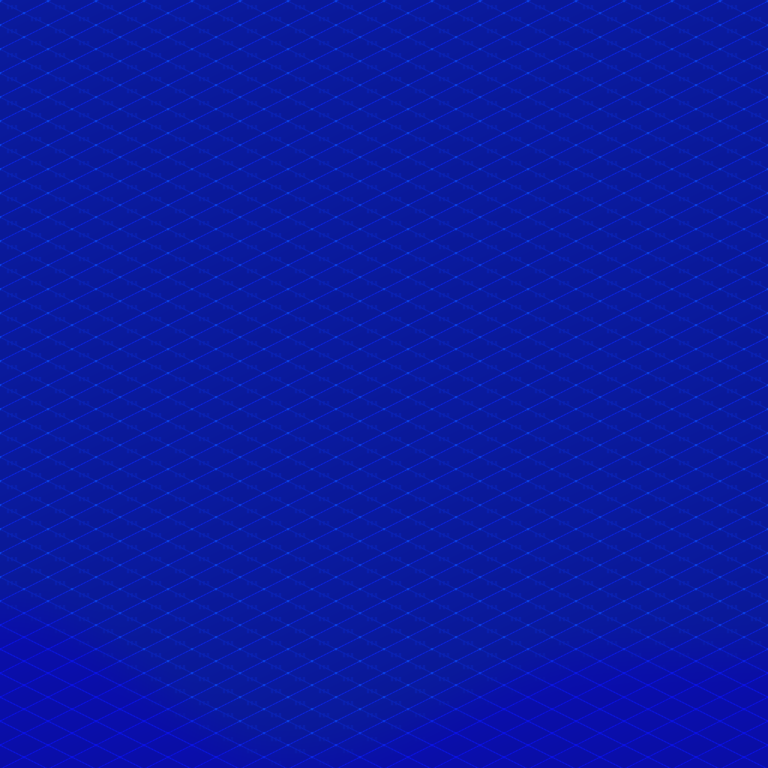
This pattern is drawn by a Shadertoy shader. Its source:

```glsl
const vec2 REPEATS = vec2(16.0, 32.0);   // diamonds across and down
const float TOP_OFFSET = 0.00146;        // first crossing below the top edge
const float BRIGHT_HALF = 0.0007;        // half width of the rising lines
const float FAINT_HALF = 0.0008;         // half width of the falling lines
const float NODE_RADIUS = 0.0016;
const float NODE_GLOW = 0.12;            // reach of a crossing along its line
const vec2 MARK_HALF = vec2(0.0078, 0.0028);
const float MARK_PITCH = 0.0052;         // spacing of the dots in a mark
const float DASHES = 16.0;               // dashes across one diamond
const float DASH_DEPTH = 0.18;
const float CELL_VARIATION = 0.02;

const vec3 BASE = vec3(0.04, 0.10, 0.607);
const vec3 FAINT = vec3(0.04, 0.135, 0.71);
const vec3 BRIGHT = vec3(0.04, 0.135, 0.89);
const vec3 NODE = vec3(0.04, 0.27, 0.92);
const vec3 LOW_BASE = vec3(0.04, 0.055, 0.66);
const vec3 LOW_LINE = vec3(0.04, 0.065, 0.91);

float hash(vec2 p) {
    return fract(sin(dot(p, vec2(127.1, 311.7))) * 43758.5453);
}

// Coverage of a shape with signed distance d, over one pixel
float cover(float d, float pixel) {
    return clamp(0.5 - d / pixel, 0.0, 1.0);
}

float boxDistance(vec2 p, vec2 halfSize) {
    vec2 d = abs(p) - halfSize;
    return length(max(d, 0.0)) + min(max(d.x, d.y), 0.0);
}

// Lattice axes to canvas offset
vec2 toCanvas(vec2 q) {
    return 0.5 * vec2(q.x - q.y, q.x + q.y) / REPEATS;
}

// Soft violet-blue zone: a hump at the left, a slope at the right
float lowZone(vec2 uv) {
    float left = 0.23 * exp(-pow(uv.x / 0.26, 2.0));
    float right = 0.175 * smoothstep(0.31, 0.80, uv.x);
    float height = left + right - 0.005;
    return 1.0 - smoothstep(height - 0.07, height + 0.035, uv.y);
}

void mainImage(out vec4 fragColor, in vec2 fragCoord) {
    vec2 uv = fragCoord / iResolution.xy;
    float pixel = 1.0 / iResolution.y;

    // Skewed lattice: x crosses rising lines, y crosses falling lines
    vec2 grid = vec2(uv.x, 1.0 - uv.y - TOP_OFFSET) * REPEATS;
    vec2 lattice = vec2(grid.x + grid.y, grid.y - grid.x);
    vec2 nearest = floor(lattice + 0.5);
    vec2 local = lattice - nearest;
    vec2 lineDist = abs(local) / REPEATS.y * 0.894;

    // Diamond interiors
    vec2 cell = floor(lattice);
    float zone = lowZone(uv);
    float shade = 1.0 + CELL_VARIATION * (hash(cell) - 0.5);
    shade += 0.04 * (0.5 - fract(lattice.x));
    vec3 color = mix(BASE, LOW_BASE, zone) * shade;

    // Fine dashes; the two line families alternate
    float along = grid.x * DASHES - 0.25;
    float dash = DASH_DEPTH * cos(6.2832 * along);

    // Faint falling lines, clearer in the low zone
    float falling = cover(lineDist.y - FAINT_HALF, pixel);
    float fallingDash = 1.0 - DASH_DEPTH - dash;
    vec3 fallingColor = mix(FAINT, LOW_LINE, 0.8 * zone);
    color = mix(color, fallingColor, falling * fallingDash);

    // Dotted marks at the middle of the falling edges
    vec2 markPos = toCanvas(vec2(fract(lattice.x) - 0.5, local.y));
    float dots = 0.5 + 0.5 * cos(6.2832 * markPos.x / MARK_PITCH);
    float mark = cover(boxDistance(markPos, MARK_HALF), pixel) * dots;
    color = mix(color, FAINT, 0.75 * mark * (1.0 - zone));

    // Bright rising lines, uneven and lighter toward the crossings
    float uneven = 0.15 * hash(vec2(floor(along), nearest.x));
    float risingDash = 1.0 - DASH_DEPTH + dash - uneven;
    float rising = cover(lineDist.x - BRIGHT_HALF, pixel);
    float glow = exp(-abs(local.y) / NODE_GLOW);
    vec3 risingColor = mix(BRIGHT, NODE, 0.7 * glow);
    color = mix(color, mix(risingColor, LOW_LINE, zone), rising * risingDash);

    // Highlights where the lines cross
    float node = cover(length(toCanvas(local)) - NODE_RADIUS, pixel);
    color = mix(color, mix(NODE, LOW_LINE, zone), 0.75 * node);

    fragColor = vec4(color, 1.0);
}
```
